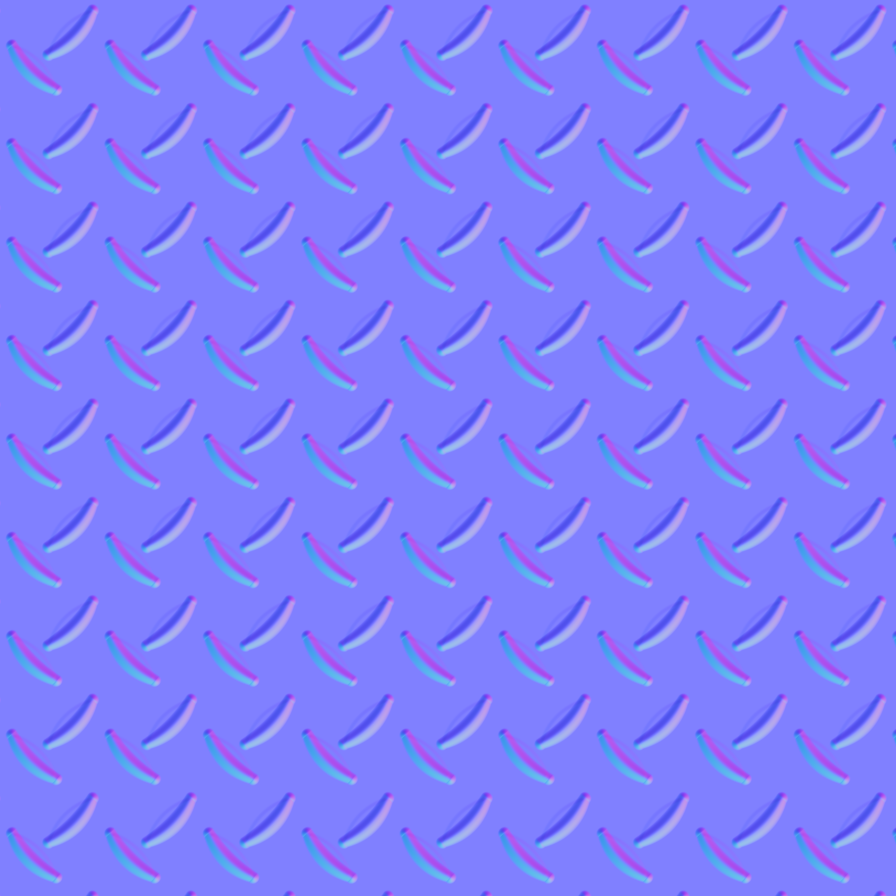
Reproduce this texture map procedurally as a Shadertoy shader.

```glsl
// Tangent-space normal map of raised tread plate: a grid of paired, curved bars.
// Each bar is a rounded ridge along a shallow bow; the summed height field is
// differentiated and its surface normal is encoded as colour (green points down).

const float REPEATS = 9.1;        // cells across and down the canvas
const float HALF_LENGTH = 0.32;   // half the chord of a ridge, in cells
const float BOW = 0.06;           // bulge of the ridge away from its chord
const float STEEPNESS = 0.42;     // height of a ridge relative to its radius

// Height of one bar; local.x runs along the chord, local.y toward the bulge.
float barHeight(vec2 local) {
    float along = clamp(local.x, -HALF_LENGTH, HALF_LENGTH);
    float t = along / HALF_LENGTH;
    float arch = 1.0 - t * t;

    // Distance to the bowed ridge, corrected for the slope of the bow
    float slope = 2.0 * BOW * t / HALF_LENGTH;
    vec2 offset = vec2(local.x - along, local.y - BOW * arch);
    offset.y *= inversesqrt(1.0 + slope * slope);
    float radius = mix(0.062, 0.094, arch);
    float ridge = STEEPNESS * radius * (1.0 - smoothstep(0.0, radius, length(offset)));

    // Shallow lens-shaped foot that leaves a faint seam on the inner side
    float inside = 0.07 * arch - abs(local.y + 0.012 * arch);
    float foot = 0.0035 * smoothstep(-0.025, 0.025, inside);
    return ridge + foot * smoothstep(0.0, 0.3, arch);
}

// Places a periodic bar by its centre, chord direction and bulge direction.
float placedBar(vec2 p, vec2 centre, vec2 chord, vec2 bulge) {
    vec2 q = fract(p - centre + 0.5) - 0.5;
    return barHeight(vec2(dot(q, normalize(chord)), dot(q, normalize(bulge))));
}

// Both bars of the repeating cell, with y measured downward.
float plateHeight(vec2 p) {
    float rising = placedBar(p, vec2(0.717, 0.332), vec2(1.0, -1.0), vec2(1.0, 1.0));
    float falling = placedBar(p, vec2(0.347, 0.687), vec2(1.0, 1.0), vec2(-1.0, 1.0));
    return rising + falling;
}

// Surface normal from central differences of the height.
vec3 plateNormal(vec2 p, float stepSize) {
    vec2 e = vec2(stepSize, 0.0);
    float dx = plateHeight(p + e.xy) - plateHeight(p - e.xy);
    float dy = plateHeight(p + e.yx) - plateHeight(p - e.yx);
    return normalize(vec3(-dx, -dy, 2.0 * stepSize));
}

void mainImage(out vec4 fragColor, in vec2 fragCoord) {
    vec2 uv = fragCoord / iResolution.xy;
    vec2 p = vec2(uv.x, 1.0 - uv.y) * REPEATS;
    vec3 normal = plateNormal(p, 0.008);
    fragColor = vec4(0.5 + 0.5 * normal, 1.0);
}
```
